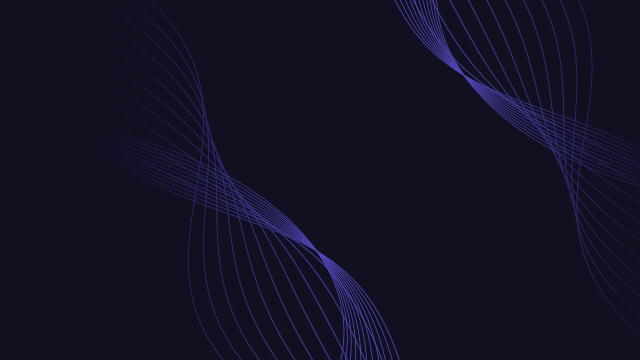
Write a WebGL 1 fragment shader that draws this background.

```glsl
precision highp float;
// Two ribbons of fine violet lines twisting over a dark navy ground.
// Each ribbon is a family of cubic curves blended through three key curves;
// the second ribbon is the first one turned by half a revolution.

uniform vec2 u_resolution;

// Blend of three key positions, with s running from 0 to 2.
vec2 blendKeys(vec2 first, vec2 middle, vec2 last, float s) {
  return s < 1.0 ? mix(first, middle, s) : mix(middle, last, s - 1.0);
}

vec2 cubic(vec2 a, vec2 b, vec2 c, vec2 d, float t) {
  float u = 1.0 - t;
  return u * u * u * a + 3.0 * u * t * (u * b + t * c) + t * t * t * d;
}

vec2 cubicTangent(vec2 a, vec2 b, vec2 c, vec2 d, float t) {
  float u = 1.0 - t;
  return u * u * (b - a) + 2.0 * u * t * (c - b) + t * t * (d - c);
}

// Distance to a curve that descends steadily: bisect for the height of p,
// then measure across the tangent there.
float curveDistance(vec2 p, vec2 a, vec2 b, vec2 c, vec2 d) {
  float t = 0.5;
  float stride = 0.25;
  for (int i = 0; i < 10; i++) {
    t += cubic(a, b, c, d, t).y > p.y ? stride : -stride;
    stride *= 0.5;
  }
  vec2 offset = p - cubic(a, b, c, d, t);
  vec2 tangent = normalize(cubicTangent(a, b, c, d, t));
  return abs(offset.x * tangent.y - offset.y * tangent.x);
}

void main() {
  // Canvas units: height 1, width 16/9.
  vec2 p = gl_FragCoord.xy / u_resolution * vec2(16.0 / 9.0, 1.0);
  float pixel = 1.0 / u_resolution.y;

  // Fold the upper right half onto the lower left one.
  vec2 center = vec2(1.084, 0.547);
  vec2 q = p - center;
  if (dot(q, vec2(1.0, 0.8)) > 0.0) q = -q;
  q += center;

  // Strokes brighten from the faded left end towards the knot.
  float glow = clamp((q.x - 0.278) / 0.6, 0.0, 1.0);
  vec3 strokeColor = mix(vec3(0.06, 0.05, 0.17), vec3(0.31, 0.28, 0.72), glow);
  float opacity = smoothstep(0.278, 0.34, q.x);

  vec3 color = vec3(0.067, 0.061, 0.126);
  for (int i = 0; i <= 20; i++) {
    float s = float(i) / 10.0;
    vec2 a = blendKeys(vec2(0.278, 1.104), vec2(0.278, 0.572), vec2(0.278, 0.639), s);
    vec2 b = blendKeys(vec2(0.903, 0.711), vec2(0.671, 0.319), vec2(0.671, 0.560), s);
    vec2 c = blendKeys(vec2(0.243, 0.317), vec2(0.995, 0.424), vec2(1.097, 0.278), s);
    vec2 d = blendKeys(vec2(0.694, -0.076), vec2(1.125, -0.053), vec2(0.910, -0.104), s);
    float dist = curveDistance(q, a, b, c, d);
    float coverage = clamp(0.5 + (0.00115 - dist) / pixel, 0.0, 1.0);
    color = mix(color, strokeColor, coverage * opacity);
  }
  gl_FragColor = vec4(color, 1.0);
}
```
